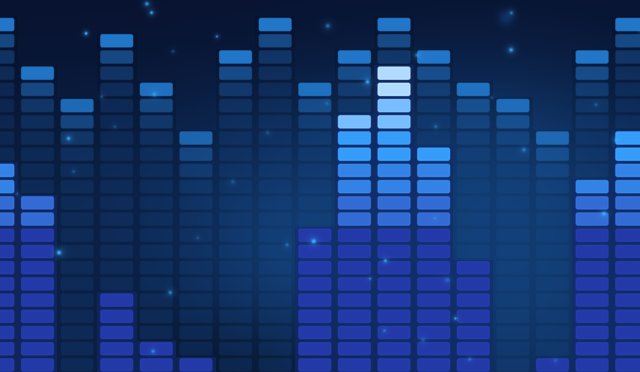
Write a Shadertoy shader that draws this background.

```glsl
#define PITCH vec2(0.1065, 0.04357)
#define FIRST_CELL vec2(-0.0058, 0.0190)
#define CELL_HALF vec2(0.0443, 0.0180)
#define CORNER 0.0065
#define DOT_GRID 0.135
#define DOT_DENSITY 0.46
#define CAP_COLOR vec3(0.14, 0.49, 0.83)
#define DIM_COLOR vec3(0.07, 0.22, 0.43)
#define DOT_COLOR vec3(0.22, 0.66, 0.98)

const int COLUMNS = 17;
// Rows lit from the bottom, and the row of the falling cap, per column
const int LIT[COLUMNS] = int[](13, 11, 0, 5, 2, 1, 0, 0, 9, 16, 19, 14, 7, 0, 1, 12, 15);
const int PEAK[COLUMNS] = int[](21, 18, 16, 20, 17, 14, 19, 21, 17, 19, 21, 19, 17, 16, 14, 19, 21);

vec3 hash32(vec2 p) {
    vec3 q = fract(vec3(p.xyx) * vec3(0.1031, 0.1030, 0.0973));
    q += dot(q, q.yxz + 33.33);
    return fract((q.xxy + q.yzz) * q.zyx);
}

float roundedBox(vec2 p, vec2 halfSize, float radius) {
    vec2 d = abs(p) - halfSize + radius;
    return length(max(d, 0.0)) + min(max(d.x, d.y), 0.0) - radius;
}

float softSpot(vec2 p, vec2 center, vec2 radius) {
    vec2 d = (p - center) / radius;
    return exp(-dot(d, d));
}

vec3 backdrop(vec2 p) {
    vec3 color = mix(vec3(0.045, 0.140, 0.300), vec3(0.030, 0.075, 0.190), smoothstep(0.4, 1.0, p.y));
    float glow = 0.95 * softSpot(p, vec2(1.37, 0.30), vec2(0.42, 0.40));
    glow += 0.75 * softSpot(p, vec2(0.78, 0.32), vec2(0.25, 0.24));
    glow += 0.30 * softSpot(p, vec2(1.05, 0.60), vec2(0.55, 0.25));
    color = mix(color, vec3(0.075, 0.265, 0.500), min(glow, 1.0));
    float shade = softSpot(p, vec2(0.62, 0.02), vec2(0.30, 0.16));
    return color * (1.0 - 0.25 * shade);
}

// Lit colours climb in steps of two rows above the indigo base
vec3 litColor(int row) {
    if (row < 9) return vec3(0.135, 0.225, 0.655);
    if (row < 11) return vec3(0.20, 0.42, 0.83);
    if (row < 13) return vec3(0.20, 0.51, 0.90);
    if (row < 15) return vec3(0.21, 0.61, 0.98);
    if (row < 17) return vec3(0.47, 0.74, 1.00);
    return vec3(0.69, 0.86, 1.00);
}

vec3 addBars(vec3 color, vec2 p, float pixel) {
    vec2 cell = round((p - FIRST_CELL) / PITCH);
    vec2 local = p - FIRST_CELL - cell * PITCH;
    int column = int(cell.x) % COLUMNS;
    int row = int(cell.y);
    int peak = PEAK[column];
    if (row > peak) return color;

    float d = roundedBox(local, CELL_HALF, CORNER);
    float mask = 1.0 - smoothstep(-pixel, pixel, d);
    bool isLit = row < LIT[column];

    // Unlit cells fade away below the cap
    float capStrength = mix(0.70, 0.92, smoothstep(14.0, 19.0, float(peak)));
    float trail = capStrength * exp2(-1.15 * float(peak - row));
    vec3 face = mix(mix(color, DIM_COLOR, 0.32), CAP_COLOR, trail);
    if (isLit) {
        float rim = smoothstep(-0.006, -0.001, d);
        face = litColor(row) * (1.0 + 0.06 * rim);
    }

    vec3 gap = color * 0.88;
    if (isLit) gap = mix(gap, vec3(0.07, 0.16, 0.42), 0.6);
    return mix(gap, face, mask);
}

// Small sparks with halos, scattered over a jittered grid
vec3 addDots(vec3 color, vec2 p) {
    vec2 home = floor(p / DOT_GRID);
    for (int y = -1; y <= 1; y++)
    for (int x = -1; x <= 1; x++) {
        vec2 id = home + vec2(x, y);
        vec3 place = hash32(id + 17.0);
        vec3 look = hash32(id + 71.0);
        if (look.x > DOT_DENSITY) continue;
        float dist = length(p - (id + place.xy) * DOT_GRID);
        float radius = mix(0.0030, 0.0055, look.y);
        float core = exp(-dist * dist / (radius * radius));
        float halo = 0.30 * exp(-dist * dist / (radius * radius * 7.0));
        float power = mix(0.25, 1.0, look.z * look.z);
        color = mix(color, max(color, DOT_COLOR), min(1.0, (core + halo) * power));
    }
    return color;
}

void mainImage(out vec4 fragColor, in vec2 fragCoord) {
    vec2 p = fragCoord / iResolution.y;
    vec3 color = backdrop(p);
    // Large blurred spark near the top right
    color = mix(color, vec3(0.07, 0.25, 0.50), 0.6 * softSpot(p, vec2(1.36, 0.952), vec2(0.020)));
    color = addBars(color, p, 0.9 / iResolution.y);
    color = addDots(color, p);
    fragColor = vec4(color, 1.0);
}
```
